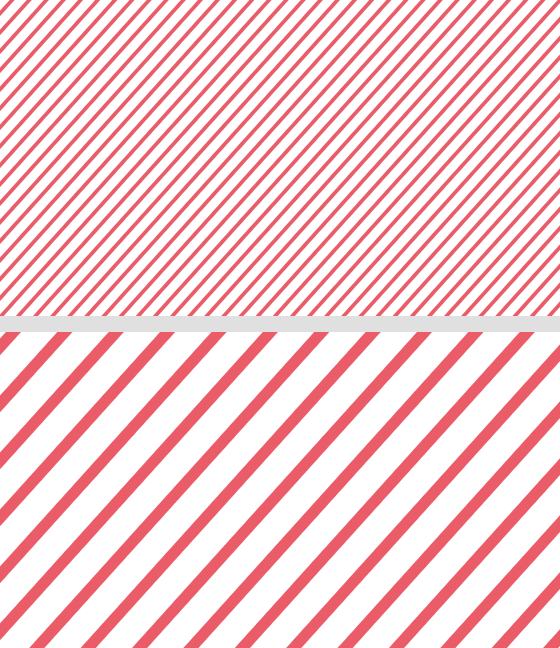
Top, the full canvas; bottom, a detail of the centre.
This pattern is drawn by a Shadertoy shader. Its source:

```glsl
// Thin coral diagonal stripes, evenly spaced on a white ground.

const vec3 GROUND_COLOR = vec3(1.0);
const vec3 STRIPE_COLOR = vec3(0.92, 0.36, 0.41);
const vec2 STRIPE_FREQ = vec2(18.45, -16.64); // repeats per canvas height, along x and y
const float STRIPE_PHASE = 0.068;             // offset of the first stripe, in periods
const float STRIPE_WIDTH = 0.295;             // painted share of one period

// Distance to the nearest stripe edge in periods, negative inside.
float stripeDistance(vec2 p) {
    float t = dot(p, STRIPE_FREQ) - STRIPE_PHASE;
    return abs(fract(t + 0.5) - 0.5) - 0.5 * STRIPE_WIDTH;
}

void mainImage(out vec4 fragColor, in vec2 fragCoord) {
    vec2 p = fragCoord / iResolution.y;

    // One pixel measured across the stripes sets the edge softness.
    float pixel = length(STRIPE_FREQ) / iResolution.y;
    float coverage = clamp(0.5 - stripeDistance(p) / pixel, 0.0, 1.0);

    fragColor = vec4(mix(GROUND_COLOR, STRIPE_COLOR, coverage), 1.0);
}
```
